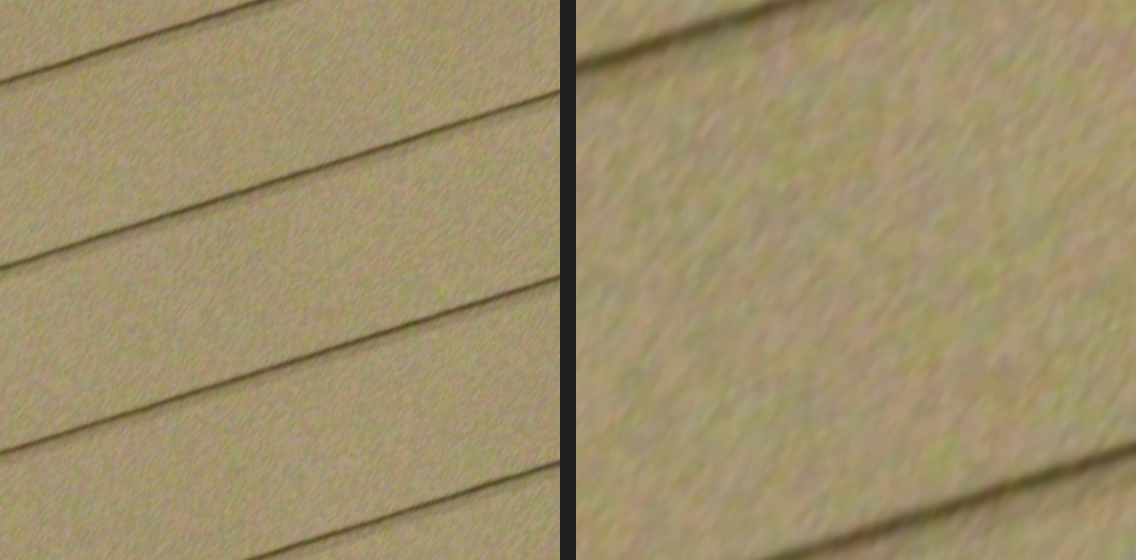
Left, the full canvas; right, a detail of the centre.
A WebGL 2 fragment shader for this texture:

```glsl
#version 300 es
precision highp float;
// Slanted tan siding boards with dark overlap seams and a fine mottled grain.
uniform vec2 u_resolution;
out vec4 fragColor;

const vec3 BOARD = vec3(0.637, 0.580, 0.437);
const vec3 SEAM = vec3(0.345, 0.295, 0.155);
const vec3 SHADOW = vec3(0.520, 0.465, 0.325);
const float SLOPE = 0.316;        // rise of the seams per unit across
const float PITCH = 0.331;        // vertical spacing of the seams
const float FIRST_SEAM = 0.189;   // height of one seam at the left edge

float hash(vec2 cell) {
    uvec2 q = uvec2(ivec2(cell)) * uvec2(1597334673u, 3812015801u);
    uint h = (q.x ^ q.y) * 1597334673u;
    h = (h ^ (h >> 15)) * 2246822519u;
    return float((h ^ (h >> 13)) >> 8) / 16777216.0;
}

// Smooth value noise in the range -1 to 1
float noise(vec2 p) {
    vec2 i = floor(p);
    vec2 f = fract(p);
    f = f * f * (3.0 - 2.0 * f);
    float low = mix(hash(i), hash(i + vec2(1, 0)), f.x);
    float high = mix(hash(i + vec2(0, 1)), hash(i + vec2(1, 1)), f.x);
    return 2.0 * mix(low, high, f.y) - 1.0;
}

vec2 rotate(vec2 p, float angle) {
    float c = cos(angle), s = sin(angle);
    return vec2(c * p.x + s * p.y, c * p.y - s * p.x);
}

float bell(float x, float width) {
    return exp(-x * x / (width * width));
}

// Brightness of short oblique streaks
float grain(vec2 p) {
    vec2 q = rotate(p, 0.95);
    return 0.65 * noise(q * vec2(85.0, 210.0))
         + 0.35 * noise(q * vec2(170.0, 330.0) + 37.0);
}

// Green to pink and yellow to blue colour speckle
vec3 speckle(vec2 p) {
    vec2 q = rotate(p, 0.8);
    float tint = noise(q * vec2(65.0, 110.0) + 71.0) + 0.5 * noise(p * 38.0 + 13.0);
    float warmth = noise(q * vec2(75.0, 120.0) + 153.0) + 0.5 * noise(p * 42.0 + 91.0);
    return tint * vec3(0.022, -0.013, 0.016) + warmth * vec3(0.006, 0.006, -0.035);
}

// Dark seam with a soft shadow and a faint second edge beneath it
vec3 boards(vec2 p) {
    float height = p.y - SLOPE * p.x - FIRST_SEAM;
    float row = floor(height / PITCH + 0.5);
    float d = (height - row * PITCH) / sqrt(1.0 + SLOPE * SLOPE);
    d += 0.0007 * noise(vec2(p.x * 30.0, row * 9.0));

    float wear = 0.5 + 0.5 * noise(vec2(p.x * 7.0, row * 17.0 + 5.0));
    float shadow = smoothstep(-0.032, -0.006, d) * (1.0 - smoothstep(-0.002, 0.006, d));
    float edge = bell(d + 0.019, 0.004) * mix(0.10, 0.32, wear);
    float seam = bell(d, 0.0058) * mix(0.78, 0.95, wear);

    vec3 color = mix(BOARD, SHADOW, 0.65 * shadow);
    color = mix(color, SHADOW, edge);
    return mix(color, SEAM, seam);
}

void main() {
    vec2 p = gl_FragCoord.xy / u_resolution.y;
    vec3 color = boards(p);
    color += 0.042 * grain(p) + speckle(p);
    color += 0.008 * noise(p * 5.0 + 23.0);   // broad fading
    fragColor = vec4(clamp(color, 0.0, 1.0), 1.0);
}
```
